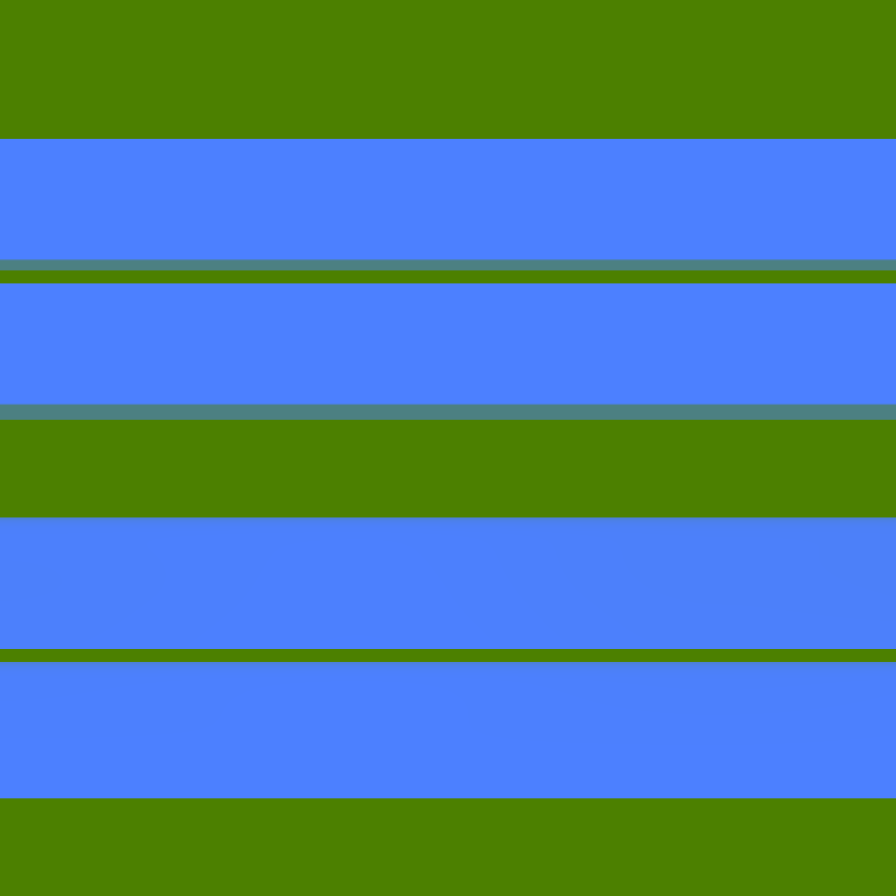
Reproduce this pattern procedurally as a WebGL 1 fragment shader.

```glsl
precision highp float;
// Horizontal stripes: each repeat stacks a wide green band, a blue field,
// a thin green line and a second blue field. The repeat index sets the teal
// ledges above the green, the soft shadows below it and faint cloudy wear.

uniform vec2 u_resolution;

const vec3 BLUE = vec3(0.30, 0.50, 1.00);
const vec3 TEAL = vec3(0.30, 0.50, 0.51);
const vec3 GREEN = vec3(0.30, 0.50, 0.00);

const float PERIOD = 0.4225;       // height of one repeat
const float WIDE_TOP = 0.1090;     // wide band starts at the repeat's base
const float CROPPED_TOP = 0.16;    // taller wide band in the topmost repeat
const float THIN_BASE = 0.2612;
const float THIN_TOP = 0.2757;
const float WIDE_LEDGE = 0.0172;   // teal ledge heights
const float THIN_LEDGE = 0.0120;
const float LEDGE_SOFTNESS = 0.0026;
const float SHADOW_DEPTH = 0.0045;
const float SHADOW_STRENGTH = 0.35;
const float WEAR_STRENGTH = 0.07;

float hash(vec2 p) {
  return fract(sin(dot(p, vec2(127.1, 311.7))) * 43758.5);
}

float valueNoise(vec2 p) {
  vec2 i = floor(p);
  vec2 f = fract(p);
  f = f * f * (3.0 - 2.0 * f);
  float low = mix(hash(i), hash(i + vec2(1.0, 0.0)), f.x);
  float high = mix(hash(i + vec2(0.0, 1.0)), hash(i + vec2(1.0, 1.0)), f.x);
  return mix(low, high, f.y);
}

// Coverage of the strip between base and top, with edges of the given width.
float strip(float y, float base, float top, float edge) {
  return clamp((y - base) / edge + 0.5, 0.0, 1.0)
       * clamp((top - y) / edge + 0.5, 0.0, 1.0);
}

// Shade that fades downwards from the underside of a green strip.
float shadowBelow(float y, float underside) {
  return step(y, underside) * exp(-(underside - y) / SHADOW_DEPTH);
}

void main() {
  vec2 uv = gl_FragCoord.xy / u_resolution;
  float pixel = 1.0 / u_resolution.y;
  float repeat = floor(uv.y / PERIOD);
  float y = uv.y - repeat * PERIOD;
  float isLower = 1.0 - step(0.5, repeat);
  float isMiddle = 1.0 - step(0.5, abs(repeat - 1.0));
  float wideTop = mix(WIDE_TOP, CROPPED_TOP, step(1.5, repeat));

  // Blue field, dulled by wear and shadows
  float wear = isLower * valueNoise(uv * vec2(2.5, 9.0) + 3.0)
             * smoothstep(WIDE_TOP, PERIOD, y);
  float shadow = shadowBelow(y, PERIOD) + shadowBelow(y, THIN_BASE);
  shadow *= SHADOW_STRENGTH * isLower;
  vec3 color = mix(BLUE, TEAL, clamp(shadow + WEAR_STRENGTH * wear, 0.0, 1.0));

  // Teal ledges lie on the green strips of the middle repeat
  float edge = max(pixel, LEDGE_SOFTNESS);
  float ledge = strip(y, WIDE_TOP - edge, WIDE_TOP + WIDE_LEDGE, edge);
  ledge += strip(y, THIN_TOP - edge, THIN_TOP + THIN_LEDGE, edge);
  color = mix(color, TEAL, ledge * isMiddle);

  // Green strips; the next repeat's base smooths the seam
  float green = strip(y, 0.0, wideTop, pixel);
  green = max(green, strip(y, THIN_BASE, THIN_TOP, pixel));
  green = max(green, clamp((y - PERIOD) / pixel + 0.5, 0.0, 1.0));
  green = max(green, 1.0 - step(pixel, uv.y));
  color = mix(color, GREEN, green);

  gl_FragColor = vec4(color, 1.0);
}
```
